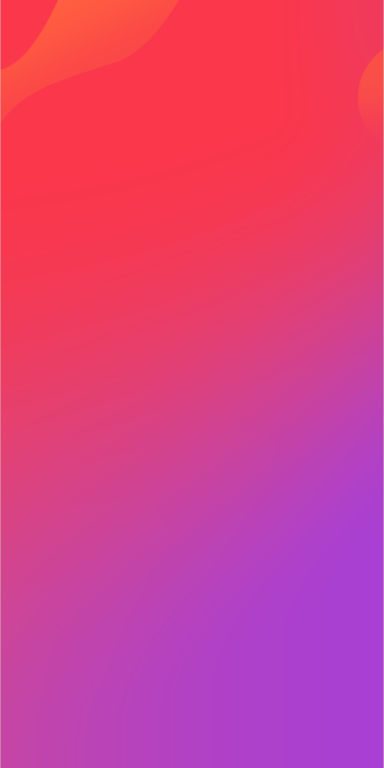
A Shadertoy shader for this background:

```glsl
// Red to violet diagonal gradient with soft orange blobs in the top corners.

const vec3 RED = vec3(0.98, 0.215, 0.295);
const vec3 VIOLET = vec3(0.66, 0.25, 0.83);
const vec3 ORANGE = vec3(1.0, 0.37, 0.25);
const vec3 EMBER = vec3(0.98, 0.275, 0.28);
const vec3 CORAL = vec3(0.98, 0.31, 0.28);
const vec3 RIM = vec3(0.85, 0.70, 0.72);

const float GREEN_LIFT = 0.03;       // extra green midway through the blend
const float CORNER_TINT = 0.12;      // violet hint at the top right
const vec2 DISC_CENTER = vec2(1.086, 0.255);
const float DISC_RADIUS = 0.154;
const float RIM_WIDTH = 0.0026;
const float RIM_OPACITY = 0.5;

// Antialiased coverage of the region where the field is positive
float coverage(float field) {
    return clamp(field / max(fwidth(field), 1e-5) + 0.5, 0.0, 1.0);
}

// Blend whose start, end and strength bend across the width
vec3 background(vec2 uv) {
    float x = uv.x;
    float start = 0.22 - 0.02 * x - 0.12 * x * x;
    float end = 1.0 - 0.12 * x - 0.16 * x * x;
    float strength = 0.65 + 0.57 * x - 0.22 * x * x;
    float t = strength * smoothstep(start, end, uv.y);
    t += CORNER_TINT * smoothstep(0.7, 1.0, x) * (1.0 - smoothstep(0.0, 0.35, uv.y));
    vec3 color = mix(RED, VIOLET, t);
    color.g += GREEN_LIFT * 4.0 * t * (1.0 - t) * (1.2 - 0.5 * x);
    return color;
}

// Wavy band crossing the top left corner
float bandMask(vec2 p) {
    float upper = 0.182 - 0.226 * p.x - 6.48 * p.x * p.x;
    float tail = max(p.x - 0.3, 0.0);
    float lower = 0.255 - 0.31 * p.x + 0.068 * exp(-p.x / 0.058) - 4.0 * tail * tail;
    return coverage(p.y - upper) * coverage(lower - p.y);
}

void mainImage(out vec4 fragColor, in vec2 fragCoord) {
    // Both coordinates run down from the top left; p is in canvas widths
    vec2 uv = vec2(fragCoord.x, iResolution.y - fragCoord.y) / iResolution.xy;
    vec2 p = vec2(uv.x, uv.y * iResolution.y / iResolution.x);
    vec3 color = background(uv);

    // Orange band, deeper towards its lower side
    float depth = smoothstep(0.06, 0.34, 0.5 * p.x + p.y);
    color = mix(color, mix(ORANGE, EMBER, depth), bandMask(p));

    // Coral disc on the right, fading out downwards
    float disc = coverage(DISC_RADIUS - length(p - DISC_CENTER));
    float fade = 1.0 - smoothstep(0.19, 0.39, p.y);
    color = mix(color, CORAL, disc * fade);

    // Thin pale rim along both sides
    float sideDistance = min(p.x, 1.0 - p.x);
    color = mix(color, RIM, RIM_OPACITY * coverage(RIM_WIDTH - sideDistance));

    fragColor = vec4(color, 1.0);
}
```
